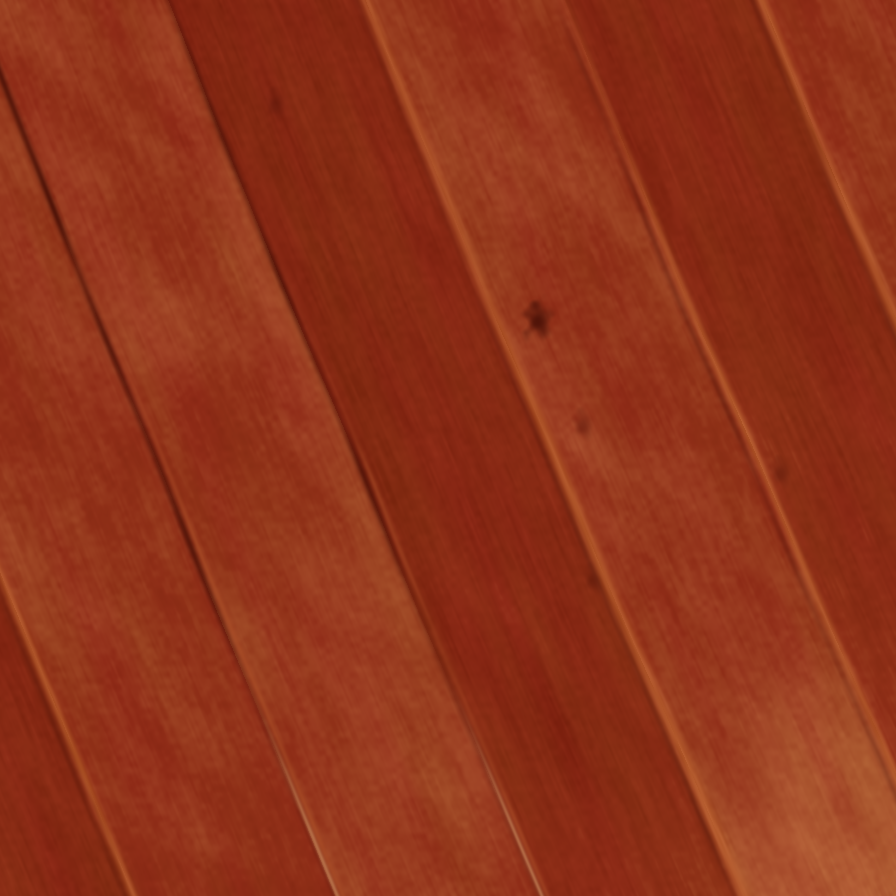
Give the GLSL for this texture, as a WebGL 1 fragment shader.

```glsl
precision highp float;
// Stained red-brown wooden boards running diagonally, seen close up.
// A slanted coordinate u counts the boards; each gets its own tone, fibre grain
// and mottling, and each seam is either a pale bevel or a dark open groove.

uniform vec2 u_resolution;

#define PITCH 0.2207        // board width, measured horizontally
#define OFFSET 0.186        // where seam 0 meets the top edge
#define LEAN 0.400          // sideways run of the seams from top to bottom
#define FAN 0.030           // extra lean towards the right
#define BEVEL_WIDTH 0.0050
#define GROOVE_WIDTH 0.0044
#define GRAIN 0.50
#define MOTTLE 0.80
#define DARK_WOOD vec3(0.44, 0.115, 0.035)
#define MID_WOOD vec3(0.56, 0.18, 0.09)
#define LIGHT_WOOD vec3(0.70, 0.37, 0.21)
#define GROOVE_COLOR vec3(0.29, 0.065, 0.025)

float hash(vec2 p) {
  return fract(sin(dot(p, vec2(127.1, 311.7))) * 43758.5453);
}

float noise(vec2 p) {
  vec2 i = floor(p), f = fract(p);
  f = f * f * (3.0 - 2.0 * f);
  return mix(mix(hash(i), hash(i + vec2(1.0, 0.0)), f.x),
             mix(hash(i + vec2(0.0, 1.0)), hash(i + vec2(1.0, 1.0)), f.x), f.y);
}

float fbm(vec2 p) {
  float sum = 0.0, amp = 0.533;
  for (int i = 0; i < 4; i++) {
    sum += amp * noise(p);
    p = p * 2.03 + 11.7;
    amp *= 0.5;
  }
  return sum;
}

// Uneven alternation of dark and light boards
float boardTone(float board) {
  return 0.42 * min(-cos(2.513 * (board + 0.2)), 0.36);
}

// Soft line profile, never thinner than a pixel
float ridge(float d, float width) {
  float w = max(width, 0.8 / u_resolution.x);
  return exp(-d * d / (w * w));
}

vec3 woodRamp(float v) {
  return v < 0.0 ? mix(MID_WOOD, DARK_WOOD, min(-v, 1.2))
                 : mix(MID_WOOD, LIGHT_WOOD, min(v, 1.2));
}

// Small soft blemish with an uneven outline
float knot(vec2 q, float radius) {
  float r = length(q * vec2(1.2, 0.8)) / radius + 0.7 * (noise(q * 90.0 + 40.3) - 0.5);
  return 1.0 - smoothstep(0.0, 1.0, r);
}

void main() {
  vec2 p = gl_FragCoord.xy / u_resolution;
  float t = 1.0 - p.y;

  // Board coordinate, nearest seam and signed distance to it
  float u = (p.x - OFFSET - (LEAN + FAN * p.x) * t) / PITCH;
  u += 0.022 * (noise(vec2(t * 6.0, p.x * 3.0)) - 0.5);
  float board = floor(u), seam = floor(u + 0.5);
  float d = (u - seam) * PITCH;

  // Board tone and the light falling across the floor
  float value = mix(boardTone(seam - 1.0), boardTone(seam), smoothstep(-0.003, 0.003, d));
  float lightBoard = smoothstep(-0.2, 0.1, value);
  value += 0.05 + 0.4 * (t - 0.45) * smoothstep(0.4, 1.0, p.x);
  vec2 glow = p - vec2(0.98, 0.02);
  value += 0.5 * exp(-32.0 * dot(glow, glow));

  // Fibres along the boards, slanted figure and fine pores
  float seed = board * 17.0;
  float fibre = 0.55 * noise(vec2(u * 38.0 + seed, t * 10.0))
              + 0.45 * noise(vec2(u * 75.0 + seed, t * 32.0)) - 0.5;
  float figure = fbm(vec2((p.x - t) * 20.0 + seed, (p.x + t) * 7.0)) - 0.5;
  float cloud = fbm(vec2(u * 2.6 + seed, t * 6.0)) - 0.5;
  value += GRAIN * fibre * mix(1.0, 0.6, lightBoard);
  value += MOTTLE * (cloud * 0.7 + figure * mix(0.3, 0.75, lightBoard));
  value += 0.22 * (noise(p * 150.0) - 0.5);
  vec3 color = woodRamp(value);
  color.g += 0.035 * (noise(vec2(u * 9.0 + seed, t * 7.0)) - 0.5);

  // One clear knot and sparse faint specks
  vec2 cell = floor(p * 5.0);
  vec2 center = 0.2 + 0.6 * vec2(hash(cell + 3.1), hash(cell + 8.7));
  float speck = step(0.75, hash(cell + 5.3)) * knot(p - (cell + center) / 5.0, 0.016);
  float blemish = max(0.9 * knot(p - vec2(0.60, 0.642), 0.022), 0.35 * speck);
  color = mix(color, GROOVE_COLOR, blemish);

  // Pale bevels: odd seams are broad, even ones narrow
  float grooved = step(abs(seam + 0.5), 0.6);
  float wear = noise(vec2(t * 13.0, seam * 7.3));
  float broad = mod(seam, 2.0);
  float bevel = ridge(d, BEVEL_WIDTH * (1.0 + 0.4 * broad)) * (0.6 + 0.4 * wear);
  bevel *= (1.0 - grooved) * mix(smoothstep(-0.3, 0.5, t), 1.0, broad);
  float shade = (1.0 - grooved) * ridge(d + 0.010, 0.004) * 0.45 * wear;
  color = mix(color, GROOVE_COLOR, shade);
  color = mix(color, vec3(0.70, 0.35, 0.17) + 0.1 * fibre, bevel);

  // Open grooves: dark above, closing into thin pale glints below
  float open = (1.0 - smoothstep(0.5, 0.9, t)) * (0.3 + 0.8 * wear);
  float groove = grooved * ridge(d, GROOVE_WIDTH) * clamp(open, 0.25, 1.0);
  float lip = grooved * ridge(d - 0.008, 0.0032) * smoothstep(0.2, 0.6, t);
  float glint = grooved * ridge(d - 0.002, 0.0026) * smoothstep(0.74, 0.95, t);
  color = mix(color, GROOVE_COLOR, groove);
  color = mix(color, vec3(0.66, 0.30, 0.15), lip * (0.2 + 0.6 * wear));
  color = mix(color, vec3(0.74, 0.47, 0.31), 0.8 * glint);
  gl_FragColor = vec4(color, 1.0);
}
```
